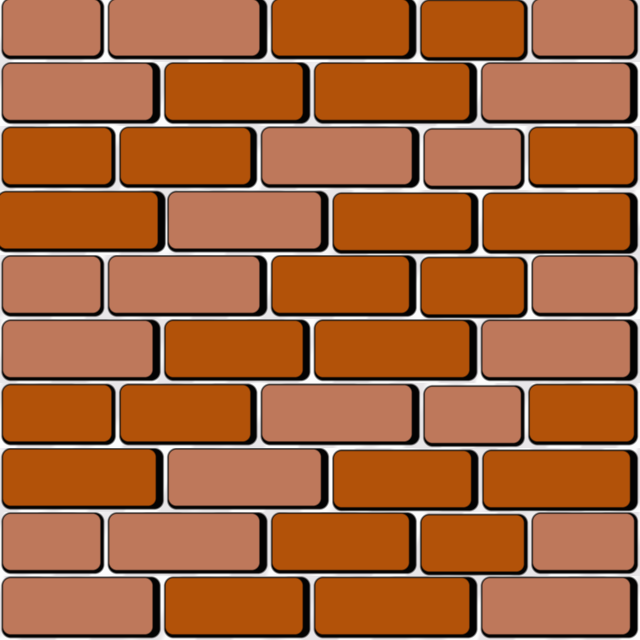
This texture is drawn by a WebGL 1 fragment shader. Its source:

```glsl
precision highp float;
// Cartoon brick wall: ten courses of rounded bricks with black drop shadows on pale mortar.
uniform vec2 u_resolution;

// Signed distance to a rounded box spanning lo..hi
float roundedBox(vec2 p, vec2 lo, vec2 hi, float radius) {
  vec2 q = abs(p - 0.5 * (lo + hi)) - 0.5 * (hi - lo) + radius;
  return length(max(q, 0.0)) + min(max(q.x, q.y), 0.0) - radius;
}

// Reads one binary digit of a small whole number
float bit(float digits, float index) {
  return mod(floor(digits / exp2(index) + 0.01), 2.0);
}

// Pale joints with faint soft-edged grey patches
vec3 mortar(vec2 uv, float course) {
  float wave = sin(uv.x * 43.0 + course * 2.4) + sin(uv.x * 71.0 - uv.y * 37.0);
  return mix(vec3(0.91, 0.90, 0.91), vec3(0.99), smoothstep(-0.3, 0.5, wave));
}

void main() {
  vec2 uv = gl_FragCoord.xy / u_resolution;
  float soft = max(0.0018, 0.75 / min(u_resolution.x, u_resolution.y));

  // Course counted from the top, and position inside it with y pointing down
  float pitch = 0.10046;
  float depth = 1.004 - uv.y;
  float course = floor(depth / pitch);
  vec2 p = vec2(max(uv.x - 0.001, 0.0), depth - course * pitch);

  // Four bond layouts in turn: joints, then digits for pink and for lowered bricks
  float layout = mod(course, 4.0);
  vec4 joints = vec4(0.166, 0.421, 0.654, 0.828);
  vec2 digits = vec2(19.0, 8.0);
  if (layout > 2.5) {
    joints = vec4(0.259, 0.517, 0.751, 1.0);
    digits = vec2(2.0, 12.0);
  } else if (layout > 1.5) {
    joints = vec4(0.184, 0.405, 0.659, 0.823);
    digits = vec2(12.0, 8.0);
  } else if (layout > 0.5) {
    joints = vec4(0.254, 0.488, 0.749, 1.0);
    digits = vec2(9.0, 0.0);
  }

  // Brick that holds this point
  vec4 passed = step(joints, vec4(p.x));
  float index = dot(passed, vec4(1.0));
  vec4 before = joints * passed;
  vec4 after = mix(joints, vec4(1.0), passed);
  float left = max(max(before.x, before.y), max(before.z, before.w));
  float right = min(min(after.x, after.y), min(after.z, after.w));

  // Longer bricks cast wider shadows
  float gap = mix(0.0137, 0.0202, smoothstep(0.165, 0.25, right - left));
  float drop = 0.0024 * bit(digits.y, index);
  vec2 lo = vec2(left + 0.0036, 0.003 + drop);
  vec2 hi = vec2(right + 0.0036 - gap, 0.091 + drop);

  // One stretched brick runs off the left side
  if (course == 3.0 && index == 0.0) {
    lo.x -= 0.007;
    hi.x += 0.003;
  }

  float face = roundedBox(p, lo, hi, 0.012);
  float shadow = roundedBox(p, lo - 0.0015, hi + vec2(gap - 0.0085, 0.0052), 0.014);

  // Mortar, soft shadow, then the brick face
  vec3 orange = vec3(0.70, 0.32, 0.035);
  vec3 pink = vec3(0.745, 0.47, 0.355);
  vec3 color = mortar(uv, course);
  color = mix(color, vec3(0.01), 1.0 - smoothstep(-soft, soft * 1.4, shadow));
  color = mix(color, mix(orange, pink, bit(digits.x, index)), 1.0 - smoothstep(-soft, soft, face));
  gl_FragColor = vec4(color, 1.0);
}
```
